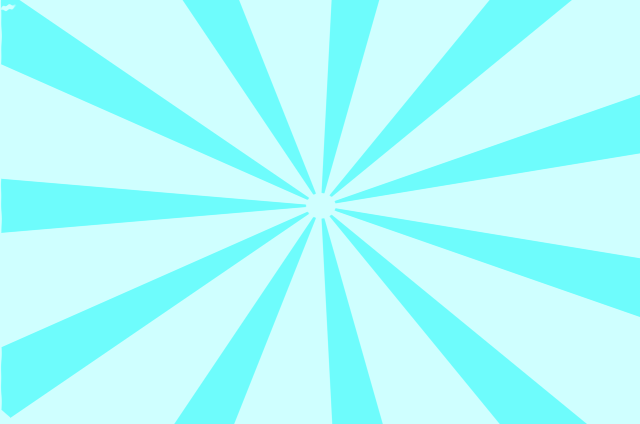
This background is drawn by a Shadertoy shader. Its source:

```glsl
// Sunburst of eleven cyan rays around a pale off-centre hub, with a worn left border.

// Layout is in canvas heights, on a 3:2 sheet with the origin at the lower left.
const vec2  SHEET       = vec2(1.5, 1.0);
const vec2  HUB         = vec2(0.752, 0.5146);
const float HUB_RADIUS  = 0.0345;
const float TIP_ROUND   = 0.003;
const float RAY_COUNT   = 11.0;
const float RAY_HALF    = 0.0977;   // half the angle of a ray, in radians
const float Y_STRETCH   = 1.15;     // the burst is slightly wider than tall
const float BORDER      = 0.0032;
const float BORDER_WAVE = 0.0007;
const vec2  CORNER_CUT  = vec2(0.004, 0.033);
const vec2  CHIP_CENTER = vec2(0.018, 0.982);
const vec2  CHIP_SIZE   = vec2(0.017, 0.006);
const vec3  PALE_CYAN   = vec3(0.81, 1.00, 1.00);
const vec3  RAY_CYAN    = vec3(0.43, 0.99, 0.99);
const float TAU         = 6.2831853;

// Smooth maximum, used to round the ray tips.
float smoothMax(float a, float b, float k) {
    float h = max(k - abs(a - b), 0.0) / k;
    return max(a, b) + 0.25 * h * h * k;
}

// Signed distance to the rays; negative inside.
float rayDistance(vec2 p) {
    vec2 q = (p - HUB) * vec2(1.0, Y_STRETCH);
    float radius = length(q);
    float stepAngle = TAU / RAY_COUNT;
    float angle = atan(q.y, -q.x + 1e-6);
    float offset = abs(angle - stepAngle * round(angle / stepAngle));
    float side = radius * sin(offset - RAY_HALF);
    return smoothMax(side, HUB_RADIUS - radius, TIP_ROUND);
}

// Signed distance to the worn areas along the left side; negative inside.
float wearDistance(vec2 p) {
    float wave = sin(p.y * 43.0) + 0.6 * sin(p.y * 117.0 + 1.3);
    float border = p.x - BORDER - BORDER_WAVE * wave;

    // Sloping cut across the lower corner.
    float corner = dot(p - CORNER_CUT, normalize(vec2(0.875, 1.0)));

    // Ragged, tilted chip near the upper corner.
    vec2 c = p - CHIP_CENTER;
    c.y -= 0.2 * c.x + 0.0015 * sin(c.x * 420.0);
    float chip = (length(c / CHIP_SIZE) - 1.0) * CHIP_SIZE.y;

    return min(min(border, corner), chip);
}

void mainImage(out vec4 fragColor, in vec2 fragCoord) {
    vec2 p = fragCoord / iResolution.xy * SHEET;
    float blur = 0.7 / iResolution.y;
    float shape = max(rayDistance(p), -wearDistance(p));
    float ink = 1.0 - smoothstep(-blur, blur, shape);
    fragColor = vec4(mix(PALE_CYAN, RAY_CYAN, ink), 1.0);
}
```
